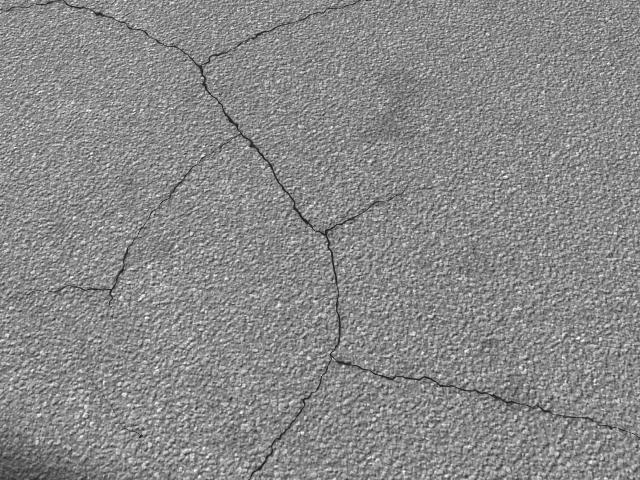
Write a Shadertoy shader that draws this texture.

```glsl
// Weathered grey asphalt seen at a slant, split by branching dark cracks.

const float HORIZON = 3.0;          // height at which the ground would vanish
const float STONES = 98.0;          // stones per canvas height at the lower edge
const vec2 LIGHT_DIR = vec2(-0.6, 0.8);
const float MEAN_GREY = 0.55;
const vec3 CRACK_COLOR = vec3(0.14);

float hash(vec2 p) {
    vec3 q = fract(vec3(p.xyx) * 0.1031);
    q += dot(q, q.yzx + 33.33);
    return fract((q.x + q.y) * q.z);
}

vec2 hash2(vec2 p) {
    return vec2(hash(p), hash(p + 71.7));
}

float noise(vec2 p) {
    vec2 i = floor(p), f = fract(p);
    f = f * f * (3.0 - 2.0 * f);
    return mix(mix(hash(i), hash(i + vec2(1, 0)), f.x),
               mix(hash(i + vec2(0, 1)), hash(i + vec2(1, 1)), f.x), f.y);
}

float fbm(vec2 p) {
    float sum = 0.0, gain = 0.5;
    for (int i = 0; i < 4; i++) {
        sum += gain * noise(p);
        p = p * 2.03 + 17.3;
        gain *= 0.5;
    }
    return sum / 0.9375;
}

// Canvas position to ground position, so that stones shrink with distance
vec2 ground(vec2 p, float centerX) {
    float depth = HORIZON / (HORIZON - p.y);
    return vec2((p.x - centerX) * depth, HORIZON * depth);
}

// Loose stones of mixed size: x is coverage, y is the tone of the stone
vec2 stone(vec2 q) {
    q += 0.5 * (vec2(noise(q * 1.7), noise(q * 1.7 + 40.0)) - 0.5);
    vec2 cell = floor(q), best = vec2(0.0, 0.5);
    for (int y = -1; y <= 1; y++) {
        for (int x = -1; x <= 1; x++) {
            vec2 c = cell + vec2(x, y);
            float radius = 0.12 + 0.42 * hash(c + 5.3);
            float cover = 1.0 - smoothstep(radius - 0.14, radius + 0.14,
                                           length(c + hash2(c) - q));
            if (cover > best.x) best = vec2(cover, hash(c + 13.1));
        }
    }
    return best;
}

float relief(vec2 q, float cover) {
    return 0.5 * noise(q * 1.3) + 0.35 * noise(q * 2.3 + 9.0) + 0.4 * cover;
}

// Slanting light on stones and binder
float asphalt(vec2 p, float centerX) {
    vec2 q = ground(p, centerX) * STONES;
    vec2 lightward = q + 0.42 * LIGHT_DIR;
    vec2 s = stone(q);
    float height = relief(q, s.x);
    float slope = height - relief(lightward, stone(lightward).x);
    float glint = smoothstep(0.9, 0.98, s.y);
    return MEAN_GREY + 0.36 * slope + 0.15 * (height - 0.62)
         + s.x * (0.12 * (s.y - 0.5) + 0.1 * glint)
         + 0.18 * (noise(q * 3.1 + 60.0) - 0.5);
}

// Signed distance to a bowed crack whose half width runs from w0 to w1
float crack(vec2 p, vec2 a, vec2 b, float bend, float w0, float w1) {
    vec2 d = b - a;
    float t = clamp(dot(p - a, d) / dot(d, d), 0.0, 1.0);
    vec2 c = a + d * t + normalize(vec2(-d.y, d.x)) * bend * 4.0 * t * (1.0 - t);
    return length(p - c) - mix(w0, w1, t);
}

float crackNetwork(vec2 p) {
    // Ragged course: the same warp bends all branches, so joints stay closed
    p += 0.011 * (vec2(noise(p * 27.0), noise(p * 27.0 + 50.0)) - 0.5);
    p += 0.009 * (vec2(noise(p * 85.0), noise(p * 85.0 + 90.0)) - 0.5);
    vec2 fork = vec2(0.417, 0.865), bough = vec2(0.503, 0.722);
    vec2 hub = vec2(0.677, 0.507), foot = vec2(0.694, 0.255);
    vec2 knot = vec2(0.231, 0.396), crest = vec2(0.122, 0.997);
    vec2 elbow = vec2(0.885, 0.21), pit = vec2(0.292, 0.089);
    vec2 hole = vec2(0.639, 0.533);
    // Main trunk
    float d = crack(p, vec2(-0.01, 0.979), crest, 0.0, 0.0006, 0.0010);
    d = min(d, crack(p, crest, fork, 0.015, 0.0010, 0.0012));
    d = min(d, crack(p, fork, bough, -0.012, 0.0016, 0.0016));
    d = min(d, crack(p, bough, hole, 0.008, 0.0016, 0.0022));
    d = min(d, crack(p, hole, hub, 0.0, 0.0014, 0.0018));
    d = min(d, crack(p, hub, foot, 0.02, 0.0018, 0.0014));
    d = min(d, crack(p, foot, vec2(0.5, -0.01), 0.012, 0.0010, 0.0018));
    // Side branches
    d = min(d, crack(p, fork, vec2(0.764, 1.003), 0.012, 0.0012, 0.0008));
    d = min(d, crack(p, bough, knot, -0.035, 0.0006, 0.0012));
    d = min(d, crack(p, knot, vec2(-0.01, 0.365), -0.015, 0.0014, -0.0006));
    d = min(d, crack(p, knot, vec2(0.238, 0.3), 0.0, 0.0014, -0.001));
    d = min(d, crack(p, hub, vec2(0.998, 0.63), 0.025, 0.0018, -0.001));
    d = min(d, crack(p, foot, elbow, -0.012, 0.0012, 0.0014));
    d = min(d, crack(p, elbow, vec2(1.34, 0.094), 0.0, 0.0016, 0.0006));
    d = min(d, crack(p, vec2(0.759, 0.2), vec2(0.72, 0.123), 0.0, 0.0, -0.001));
    d = min(d, crack(p, vec2(0.174, 0.253), pit, -0.015, -0.0008, 0.0006));
    // Broken-out holes
    d = min(d, min(length(p - hole) - 0.006, length(p - pit) - 0.004));
    return d + 0.0016 * (noise(p * 140.0) - 0.5);
}

// Broad stains, pale scuffs and the shaded lower left corner
float wear(vec2 p) {
    float tone = 1.02 + 0.08 * (fbm(p * 3.0 + 4.0) - 0.5) - 0.03 * p.x;
    tone -= 0.1 * smoothstep(0.66, 0.82, fbm(p * 11.0 + 31.0));
    tone += 0.07 * smoothstep(0.69, 0.82, fbm(p * 13.0 + 7.0));
    float shade = 1.0 - smoothstep(0.0, 0.17, p.y + 0.42 * p.x);
    return tone * (1.0 - 0.45 * shade);
}

void mainImage(out vec4 fragColor, in vec2 fragCoord) {
    vec2 p = fragCoord / iResolution.y;
    float centerX = 0.5 * iResolution.x / iResolution.y;
    // Four samples smooth the stone edges
    float grey = 0.0;
    for (int i = 0; i < 4; i++) {
        vec2 shift = vec2(i % 2, i / 2) * 0.5 - 0.25;
        grey += 0.25 * asphalt((fragCoord + shift) / iResolution.y, centerX);
    }
    grey *= wear(p);
    // Cracks with a soft dark rim
    float d = crackNetwork(p);
    float blur = 0.7 / iResolution.y;
    grey *= 1.0 - 0.12 * exp(-max(d, 0.0) / 0.003);
    vec3 color = mix(vec3(grey), CRACK_COLOR, 1.0 - smoothstep(-blur, blur, d));
    fragColor = vec4(clamp(color, 0.0, 1.0), 1.0);
}
```
